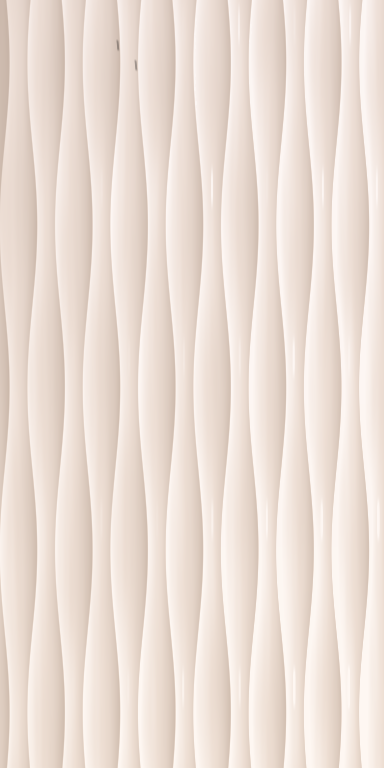
A WebGL 2 fragment shader for this texture:

```glsl
#version 300 es
precision highp float;
// Glazed cream relief: upright ribs that swell and pinch in alternating waves.

uniform vec2 u_resolution;
out vec4 outColor;

const float TAU = 6.2831853;
const vec2 REPEATS = vec2(6.94, 2.363);   // rib pairs across, waves down
const vec2 FIRST_SWELL = vec2(0.048, 0.707);
const float MEAN_HALF_WIDTH = 0.25;       // in rib pairs
const float SWELL = 0.089;

const vec3 SHADE = vec3(0.79, 0.715, 0.66);
const vec3 GLAZE = vec3(0.93, 0.872, 0.832);
const vec3 SHINE = vec3(0.995, 0.97, 0.955);

float hash(vec2 p) {
    return fract(sin(dot(p, vec2(127.1, 311.7))) * 43758.545);
}

vec2 gradientAt(vec2 cell) {
    float angle = TAU * hash(cell);
    return vec2(cos(angle), sin(angle));
}

float gradientNoise(vec2 p) {
    vec2 i = floor(p), f = fract(p);
    vec2 u = f * f * f * (f * (f * 6.0 - 15.0) + 10.0);
    vec2 e = vec2(1.0, 0.0);
    float low = mix(dot(gradientAt(i), f),
                    dot(gradientAt(i + e.xy), f - e.xy), u.x);
    float high = mix(dot(gradientAt(i + e.yx), f - e.yx),
                     dot(gradientAt(i + e.xx), f - e.xx), u.x);
    return mix(low, high, u.y);
}

// Short upright reflection near the pinch of a rib, different on each one.
float glint(float across, float cycle, float id, float side) {
    float row = floor(cycle);
    vec2 key = vec2(id, row);
    float along = fract(cycle) - 0.58 - 0.1 * (hash(vec2(row, 5.0)) - 0.5);
    float drift = 0.05 * (hash(key + 7.3) - 0.6);
    float thin = smoothstep(0.03, 0.006, abs(across - drift));
    float tall = smoothstep(0.08, 0.02, abs(along));
    float strength = hash(key + 3.1) * smoothstep(0.1, 0.7, side);
    return thin * tall * strength;
}

// Brightness of one rib: lit on its left flank, shaded on its right.
float ribLight(float across, float halfWidth, float cycle, float id, vec2 uv) {
    float t = clamp(0.5 + 0.5 * across / halfWidth, 0.0, 1.0);
    float wide = 0.5 + 0.5 * cos(TAU * cycle);
    float light = mix(0.93, 0.9, wide);
    light -= t * mix(0.3, 0.4, wide);
    light -= pow(t, 4.0) * mix(0.2, 0.4, wide);
    light += mix(0.1, 0.24, uv.x) * exp(-t * 7.0) * mix(0.5, 1.0, wide);
    light += 0.35 * glint(across, cycle, id, uv.x);
    return light;
}

// Fine beads along the lit flank of the upper right ribs.
float beads(float across, float halfWidth, vec2 uv) {
    float line = smoothstep(0.018, 0.004, abs(across + halfWidth - 0.022));
    float dots = smoothstep(-0.2, 0.6, sin(TAU * uv.y * 110.0));
    float area = smoothstep(0.85, 0.88, uv.y) * smoothstep(0.98, 0.95, uv.y);
    return line * dots * area * smoothstep(0.45, 0.55, uv.x);
}

// Hairline chip, slightly slanted.
float chip(vec2 offset) {
    float thin = smoothstep(0.004, 0.001, abs(offset.x + 0.2 * offset.y));
    return thin * smoothstep(0.009, 0.004, abs(offset.y));
}

vec3 glazeColor(float light) {
    vec3 lower = mix(SHADE, GLAZE, clamp(light / 0.7, 0.0, 1.0));
    return mix(lower, SHINE, clamp((light - 0.7) / 0.3, 0.0, 1.0));
}

void main() {
    vec2 uv = gl_FragCoord.xy / u_resolution;
    vec2 grid = (uv - FIRST_SWELL) * REPEATS;

    // Two interlocking sets of ribs share the same wavy borders.
    float halfA = MEAN_HALF_WIDTH + SWELL * cos(TAU * grid.y);
    float halfB = 0.5 - halfA;
    float acrossA = fract(grid.x + 0.5) - 0.5;
    float acrossB = fract(grid.x) - 0.5;
    float lightA = ribLight(acrossA, halfA, grid.y, floor(grid.x + 0.5), uv);
    float lightB = ribLight(acrossB, halfB, grid.y + 0.5, floor(grid.x) + 40.5, uv);
    lightB += 0.35 * beads(acrossB, halfB, uv);

    float soft = 0.8 * REPEATS.x / u_resolution.x;
    float coverA = smoothstep(-soft, soft, halfA - abs(acrossA));
    float light = mix(lightB, lightA, coverA);

    // Uneven glaze, brighter towards the right, dim at the upper left border.
    light += 0.05 * gradientNoise(uv * vec2(75.0, 7.0));
    light += 0.08 * gradientNoise(uv * vec2(5.0, 6.0) + 19.0);
    light += 0.14 * (uv.x - 0.5) - 0.08 * (uv.y - 0.5);
    light -= 0.3 * exp(-uv.x * 45.0) * smoothstep(0.3, 1.0, uv.y);

    vec3 color = glazeColor(light);
    color *= mix(vec3(1.0, 0.998, 0.992), vec3(0.994, 0.993, 1.0), uv.y);

    // Two small chips near the top.
    for (int i = 0; i < 2; i++) {
        vec2 center = vec2(0.307, 0.941) + float(i) * vec2(0.047, -0.026);
        color *= 1.0 - 0.3 * chip(uv - center);
    }
    outColor = vec4(color, 1.0);
}
```
